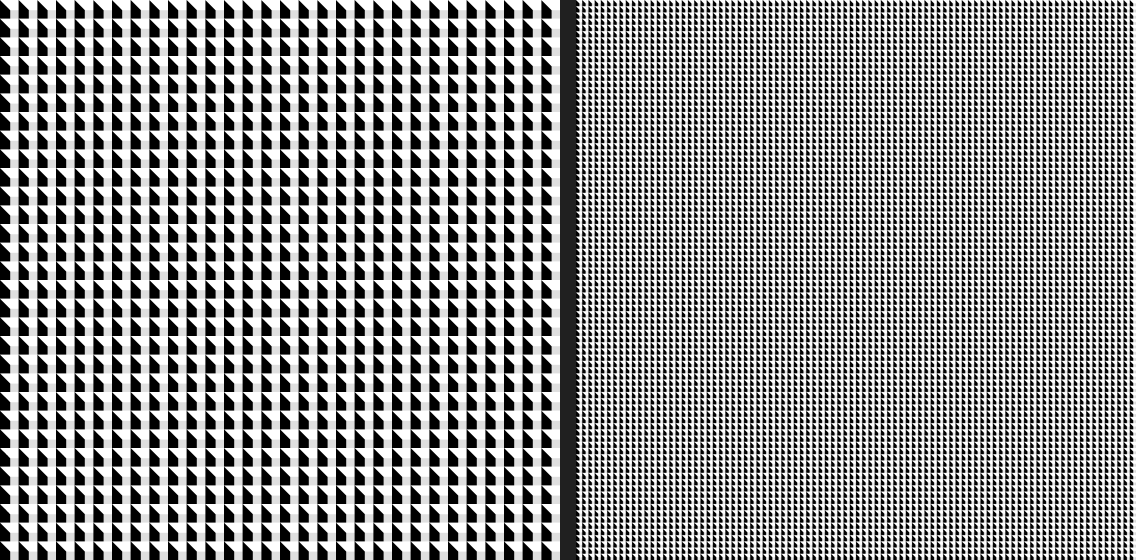
Left: one tile. Right: repeated 3 by 3.
This pattern is drawn by a Shadertoy shader. Its source:

```glsl
// A square grid of folded-block cells: a black upright with a slanted top,
// a pale grey block at its lower right, and white filling the rest.
// Each cell is a formula on fract coordinates, box filtered by supersampling.

#define REPEATS 30.0              // cells across and down, whole so it tiles
#define SPLIT   0.547             // upright width and depth of its slant, in cells
#define SAMPLES 5                 // subsamples per pixel side
#define INK     vec3(0.0)
#define SHADE   vec3(0.875)
#define PAPER   vec3(1.0)

// Colour at a point of the unit cell; depth is measured down from its top edge.
vec3 cellColor(vec2 cell) {
    float depth = 1.0 - cell.y;
    if (cell.x < SPLIT) {
        return depth > cell.x ? INK : PAPER;   // upright below its slanted top
    }
    return depth > SPLIT ? SHADE : PAPER;      // block beside the upright
}

void mainImage(out vec4 fragColor, in vec2 fragCoord) {
    vec2 pixelCorner = fragCoord - 0.5;
    vec3 sum = vec3(0.0);

    // Average over the pixel area, including edges that cross cell borders.
    for (int j = 0; j < SAMPLES; j++) {
        for (int i = 0; i < SAMPLES; i++) {
            vec2 offset = (vec2(i, j) + 0.5) / float(SAMPLES);
            vec2 uv = (pixelCorner + offset) / iResolution.xy;
            sum += cellColor(fract(uv * REPEATS));
        }
    }
    fragColor = vec4(sum / float(SAMPLES * SAMPLES), 1.0);
}
```
